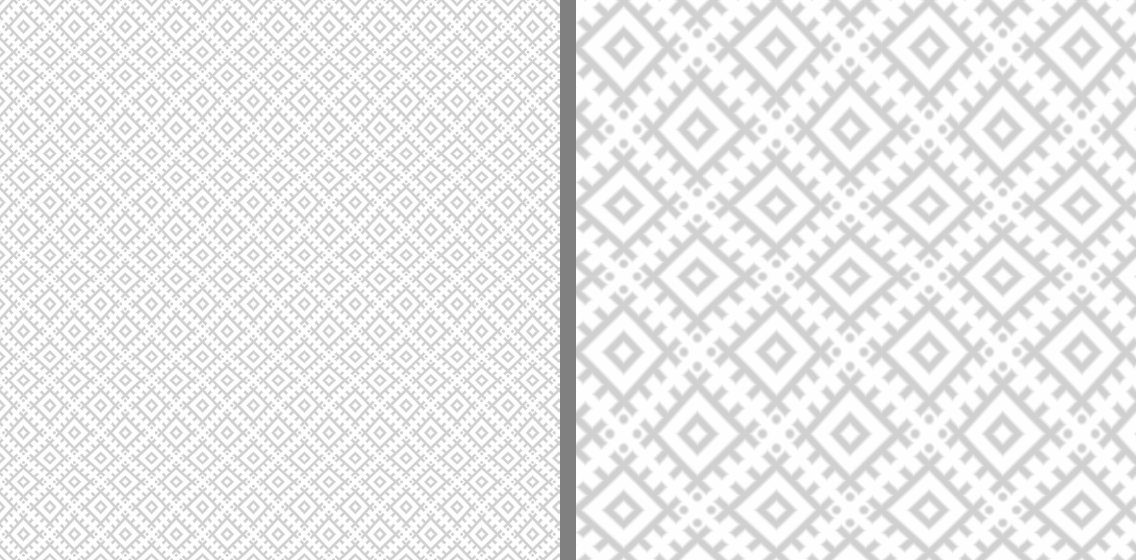
Left, the full canvas; right, a detail of the centre.
Reproduce this pattern procedurally as a three.js fragment shader.

```glsl
varying vec2 vUv;

// Signed distance to a thread of half width 0.36 around the value "center"
float thread(float x, float center) {
  return abs(x - center) - 0.36;
}

// One woven motif, folded so that g runs from its center (0) to its edge (5)
float motif(vec2 g) {
  float outer = max(g.x, g.y);
  float inner = min(g.x, g.y);

  // Small hollow diamond inside a large outlined one
  float rings = min(thread(outer, 1.0), thread(outer, 3.0));

  // Two teeth on every side, and arms that extend the corners
  float comb = min(thread(inner, 1.0), thread(inner, 3.0));
  float teeth = max(comb, max(3.0 - outer, outer - 4.5));

  // Four dots form a rosette where motifs meet
  float dots = length(g - 4.1) - 0.4;

  return min(min(rings, teeth), dots);
}

void main() {
  // Eleven repeats each way
  vec2 cell = vec2(11.0 * vUv.x + 0.03, 11.034 * (1.0 - vUv.y));

  // Every other row pair sits closer, and alternate columns lean sideways
  cell.x -= 0.009 * cos(6.28319 * cell.x);
  cell.y -= 0.01 + 0.025 * cos(3.14159 * (cell.y - 0.78));

  // Diagonal lattice, mirrored around each motif center
  vec2 diagonal = vec2(cell.x + cell.y, cell.x - cell.y);
  vec2 folded = 10.0 * abs(fract(diagonal + 0.5) - 0.5);

  float ink = 1.0 - smoothstep(-0.22, 0.22, motif(folded));
  vec3 paper = vec3(0.996);
  vec3 yarn = vec3(0.815);
  gl_FragColor = vec4(mix(paper, yarn, ink), 1.0);
}
```
